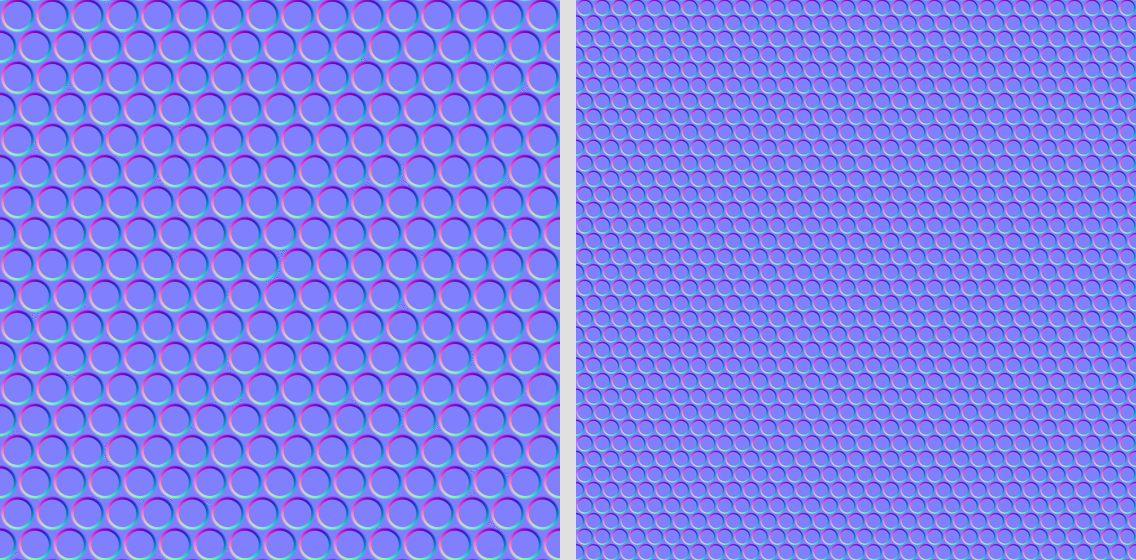
Left, the tile; right, the same tile 2 across and 2 down.
Reproduce this texture map procedurally as a Shadertoy shader.

```glsl
// Tiling normal map of a plate with staggered round recesses and faint scratches between them.

const float COLUMNS = 16.0;            // recesses across
const float ROWS = 18.0;               // rows down, even so the stagger wraps
const float FLOOR_RADIUS = 0.392;      // flat floor, in column widths
const float RIM_START = 0.425;         // where the bevel starts to level out
const float RIM_END = 0.505;           // where it meets the flat plate
const float FLOOR_SOFTNESS = 0.018;
const float BEVEL_TILT = 0.94;         // sine of the steepest bevel angle
const float SCRATCH_STRENGTH = 0.26;
const float SCRATCH_WIDTH = 0.10;
const float SCRATCH_STEP = 0.0013;     // sampling distance for scratch slope
const vec2 SCRATCH_FREQ = vec2(62.0, 118.0);
const vec2 PATCH_FREQ = vec2(23.0);    // size of the worn patches

vec2 randomGradient(vec2 cell) {
    vec3 q = fract(cell.xyx * vec3(0.1031, 0.1030, 0.0973));
    q += dot(q, q.yzx + 33.33);
    float angle = 6.28319 * fract((q.x + q.y) * q.z);
    return vec2(cos(angle), sin(angle));
}

// Gradient noise that wraps after a whole number of cells
float wrappedNoise(vec2 p, vec2 period) {
    vec2 i = floor(p), f = p - i;
    vec2 u = f * f * f * (f * (f * 6.0 - 15.0) + 10.0);
    vec2 lo = mod(i, period), hi = mod(i + 1.0, period);
    float a = dot(randomGradient(lo), f);
    float b = dot(randomGradient(vec2(hi.x, lo.y)), f - vec2(1.0, 0.0));
    float c = dot(randomGradient(vec2(lo.x, hi.y)), f - vec2(0.0, 1.0));
    float d = dot(randomGradient(hi), f - 1.0);
    return mix(mix(a, b, u.x), mix(c, d, u.x), u.y);
}

// Thin diagonal grooves; whole-number shear keeps them periodic
float scratchHeight(vec2 uv) {
    vec2 sheared = vec2(uv.x - uv.y, uv.x + uv.y) * SCRATCH_FREQ;
    float n = wrappedNoise(sheared, SCRATCH_FREQ);
    return -smoothstep(SCRATCH_WIDTH, 0.0, abs(n));
}

vec2 scratchSlope(vec2 uv) {
    float h = scratchHeight(uv);
    return vec2(scratchHeight(uv + vec2(SCRATCH_STEP, 0.0)) - h,
                scratchHeight(uv + vec2(0.0, SCRATCH_STEP)) - h);
}

// xy: summed bevel tilt facing the recess centres, z: distance to the nearest centre
vec3 recesses(vec2 uv, float pixel) {
    vec2 grid = uv * vec2(COLUMNS, ROWS);
    float soft = max(FLOOR_SOFTNESS, 0.6 * pixel);
    vec2 tilt = vec2(0.0);
    float nearest = 1.0;
    for (int k = -1; k <= 1; k++) {
        float row = floor(grid.y) + float(k);
        float dx = grid.x - 0.5 * mod(row, 2.0);
        vec2 offset = vec2(dx - round(dx), (grid.y - row - 0.5) * COLUMNS / ROWS);
        float dist = length(offset);
        float bevel = smoothstep(FLOOR_RADIUS - soft, FLOOR_RADIUS + soft, dist)
                    * (1.0 - smoothstep(RIM_START, RIM_END, dist));
        tilt -= BEVEL_TILT * bevel * offset / max(dist, 0.001);
        nearest = min(nearest, dist);
    }
    return vec3(tilt, nearest);
}

void mainImage(out vec4 fragColor, in vec2 fragCoord) {
    vec2 uv = fragCoord / iResolution.xy;
    vec3 plate = recesses(uv, COLUMNS / iResolution.x);

    // Sparse wear, only on the plate between recesses
    float land = smoothstep(RIM_START + 0.03, RIM_END, plate.z);
    float worn = smoothstep(0.22, 0.42, wrappedNoise(uv * PATCH_FREQ, PATCH_FREQ));
    vec2 tilt = plate.xy - SCRATCH_STRENGTH * land * worn * scratchSlope(uv);

    // Pack the unit normal into colour
    tilt *= min(1.0, 0.98 / max(length(tilt), 0.001));
    vec3 normal = vec3(tilt, sqrt(1.0 - dot(tilt, tilt)));
    fragColor = vec4(0.5 + 0.5 * normal, 1.0);
}
```
